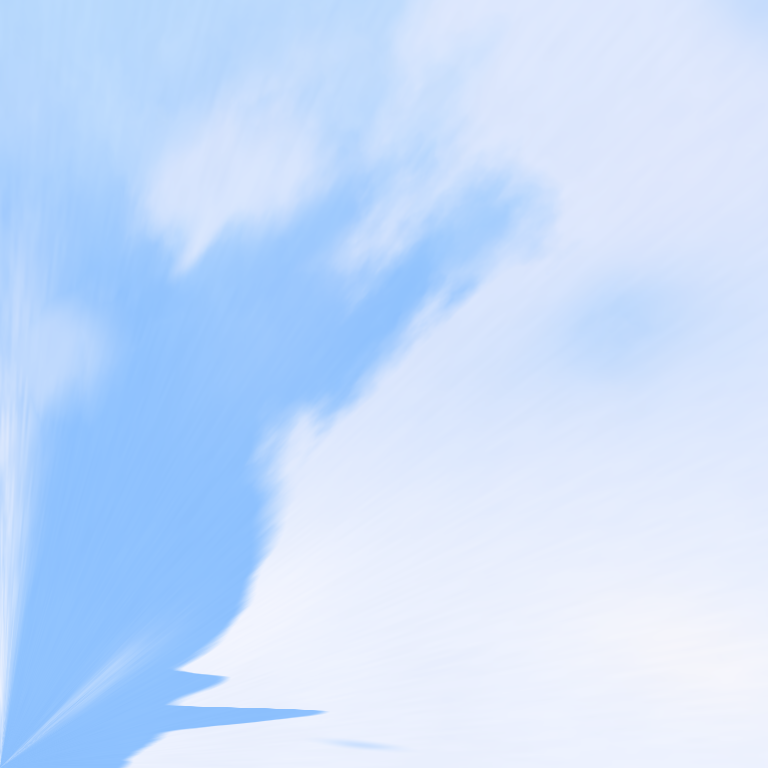
A WebGL 2 fragment shader for this texture:

```glsl
#version 300 es
precision highp float;

uniform vec2 u_resolution;
out vec4 fragColor;

float hash(vec2 p) {
    vec3 q = fract(p.xyx * vec3(0.1031, 0.1030, 0.0973));
    q += dot(q, q.yzx + 33.33);
    return fract((q.x + q.y) * q.z);
}

float noise(vec2 p) {
    vec2 i = floor(p), f = fract(p);
    f = f * f * (3.0 - 2.0 * f);
    return mix(mix(hash(i), hash(i + vec2(1, 0)), f.x),
               mix(hash(i + vec2(0, 1)), hash(i + vec2(1, 1)), f.x), f.y);
}

float fbm(vec2 p) {
    float sum = 0.0, amp = 0.5;
    for (int i = 0; i < 5; i++) {
        sum += amp * noise(p);
        p = p * 2.03 + 17.3;
        amp *= 0.5;
    }
    return sum;
}

// Soft rotated ellipse: 1 at the centre, fading past its radii
float blob(vec2 p, vec2 centre, vec2 radii, float angle) {
    vec2 d = p - centre;
    float c = cos(angle), s = sin(angle);
    d = vec2(c * d.x + s * d.y, c * d.y - s * d.x) / radii;
    return exp(-dot(d, d));
}

// Smooth pulse rising over a..b and falling over b..c
float pulse(float a, float b, float c, float v) {
    return smoothstep(a, b, v) * (1.0 - smoothstep(b, c, v));
}

// Left border of the large cloud bank at height y
float bankEdge(float y) {
    float edge = 0.225 + 0.135 * (1.0 - exp(-13.0 * max(y - 0.13, 0.0)));
    edge += 0.26 * smoothstep(0.36, 0.74, y);
    edge -= 0.07 * smoothstep(0.76, 0.88, y);
    edge += 0.065 * pulse(0.078, 0.118, 0.128, y);
    edge += 0.20 * pulse(0.045, 0.074, 0.082, y);
    return edge - 0.065 * (1.0 - smoothstep(0.0, 0.06, y));
}

void main() {
    vec2 uv = gl_FragCoord.xy / u_resolution;
    float radius = length(uv);
    float angle = atan(uv.x, uv.y + 1e-5);

    // Streaks fanning out from the lower left corner
    float wisps = fbm(vec2(angle * 17.0, radius * 9.0)) - 0.48;
    float puffs = fbm(uv * 7.0 + wisps) - 0.48;
    float fibres = noise(vec2(angle * 130.0, radius * 22.0)) - 0.5;

    // Sky, paler towards the top
    vec3 sky = mix(vec3(0.555, 0.757, 0.995), vec3(0.72, 0.85, 0.99),
                   smoothstep(0.52, 1.04, uv.y + 0.2 * puffs));
    sky = mix(sky, vec3(0.63, 0.79, 0.99), 0.6 * blob(uv, vec2(0.36, 0.57), vec2(0.16, 0.1), 0.8));

    // Large bank: crisp below, feathered above
    float soft = mix(0.009, 0.11, smoothstep(0.18, 0.85, uv.y));
    float ragged = mix(0.025, 0.22, smoothstep(0.25, 0.7, uv.y));
    float inset = uv.x - bankEdge(uv.y) + ragged * (wisps + 0.4 * puffs);
    float bank = smoothstep(-soft, soft * 1.3, inset);
    bank *= 1.0 - 0.5 * blob(uv, vec2(0.585, 0.68), vec2(0.06, 0.022), 0.5);
    bank *= 1.0 - 0.35 * blob(uv, vec2(0.47, 0.03), vec2(0.05, 0.005), -0.1);

    // Feathered clouds above the open sky
    float feather = 0.95 * blob(uv, vec2(0.335, 0.765), vec2(0.10, 0.06), 0.65);
    feather += 0.75 * blob(uv, vec2(0.25, 0.80), vec2(0.13, 0.045), 0.95);
    feather += 0.60 * blob(uv, vec2(0.39, 0.88), vec2(0.13, 0.055), 1.2);
    feather += 0.75 * blob(uv, vec2(0.47, 0.79), vec2(0.11, 0.045), 0.4);
    feather += 1.00 * blob(uv, vec2(0.54, 0.72), vec2(0.14, 0.045), 0.6);
    feather += 0.60 * blob(uv, vec2(0.25, 0.67), vec2(0.05, 0.014), 0.95);
    feather += 0.80 * blob(uv, vec2(0.395, 0.445), vec2(0.035, 0.016), 1.0);
    feather += 0.70 * blob(uv, vec2(0.38, 0.385), vec2(0.025, 0.014), 0.9);
    feather = 0.84 * smoothstep(0.08, 1.1, feather * (1.0 + wisps) + 0.45 * wisps + 0.2 * puffs);

    // Thin haze joining the upper clouds
    float haze = 0.36 * blob(uv, vec2(0.50, 0.94), vec2(0.28, 0.12), 0.3);
    haze += 0.22 * blob(uv, vec2(0.28, 0.83), vec2(0.19, 0.13), 0.7);
    haze *= 1.0 + 1.2 * puffs;

    // Upright plume along the left border, with a side lobe
    float plume = (1.0 - smoothstep(0.03, 0.20, angle + 0.1 * wisps))
                * (1.0 - smoothstep(0.5, 0.88, uv.y));
    plume *= 0.66 + 0.8 * wisps + 0.2 * fibres;
    float lobe = blob(uv, vec2(0.055, 0.535), vec2(0.115, 0.085), 0.7);
    plume = max(plume, 0.6 * smoothstep(0.15, 1.0, lobe + 0.4 * wisps + 0.3 * puffs));
    plume = max(plume, 0.25 * blob(uv, vec2(0.03, 0.85), vec2(0.07, 0.1), 0.0));

    // Thin diagonal ray
    float ray = exp(-pow((angle - 0.87 + 0.05 * wisps) / 0.085, 2.0));
    ray *= (0.32 + 0.4 * wisps + 0.15 * fibres) * (1.0 - smoothstep(0.12, 0.38, radius));

    // Layers overlap as translucent veils
    float open = (1.0 - bank) * (1.0 - feather) * (1.0 - clamp(haze, 0.0, 1.0));
    open *= 1.0 - clamp(max(plume, ray), 0.0, 1.0);
    float cover = min(1.0 - open, 0.97);

    // Cloud light: lavender above, near white below, warm at lower right
    vec3 cloud = mix(vec3(0.935, 0.95, 0.995), vec3(0.865, 0.905, 0.99),
                     smoothstep(0.12, 0.62, uv.y + 0.2 * puffs));
    cloud = mix(cloud, vec3(0.97, 0.97, 0.995), 0.7 * blob(uv, vec2(0.32, 0.19), vec2(0.16, 0.06), 0.6));
    cloud = mix(cloud, vec3(0.98, 0.97, 0.98), 0.75 * blob(uv, vec2(0.90, 0.15), vec2(0.17, 0.08), -0.3));
    cloud = mix(cloud, vec3(0.90, 0.92, 0.99), 0.6 * blob(uv, vec2(0.88, 0.77), vec2(0.2, 0.12), 0.7));

    // Blue showing through the bank and in the top right corner
    float veil = 0.6 * blob(uv, vec2(0.82, 0.585), vec2(0.09, 0.06), 0.45);
    veil += 0.25 * blob(uv, vec2(0.78, 0.54), vec2(0.26, 0.10), 0.3);
    veil += 0.65 * blob(uv, vec2(1.0, 0.99), vec2(0.08, 0.05), -0.6);
    cloud = mix(cloud, vec3(0.70, 0.83, 0.99), clamp(veil * (1.0 + 1.5 * puffs), 0.0, 1.0));

    vec3 color = mix(sky, cloud, cover);
    color += vec3(0.9, 0.7, 0.2) * (0.014 * fibres + 0.03 * puffs);
    fragColor = vec4(clamp(color, 0.0, 1.0), 1.0);
}
```
